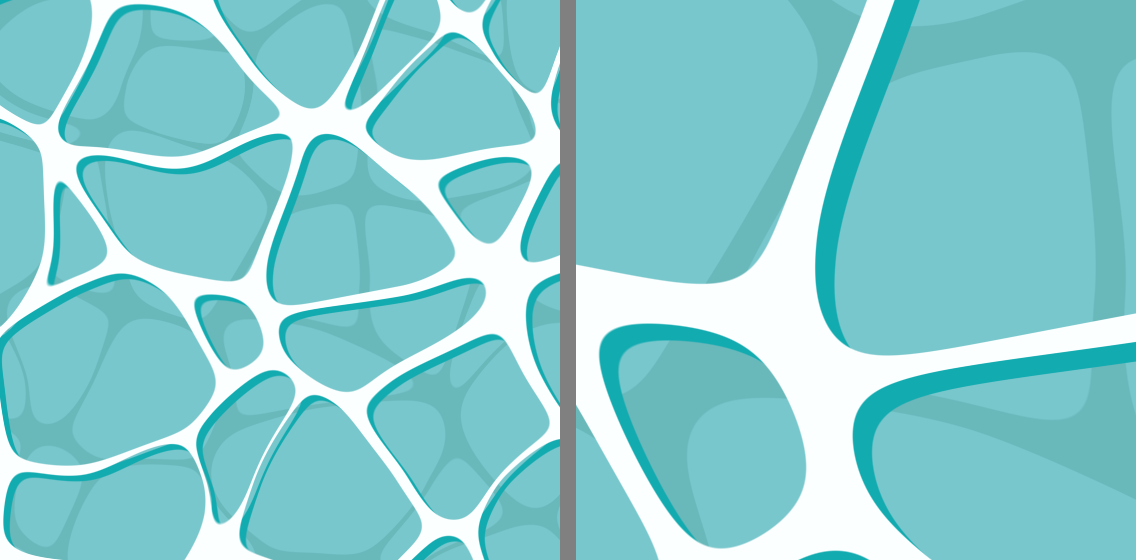
Left: the whole. Right: its middle third, enlarged.
Reproduce this texture procedurally as a WebGL 1 fragment shader.

```glsl
precision highp float;
// Draws sunlit water: a white foam web with teal shadows over a faint deeper web.
uniform vec2 u_resolution;

#define FOAM_SCALE 4.2                    // cells across the canvas
#define DEEP_SCALE 4.5
#define FOAM_HALF_WIDTH 0.027             // strand half widths, in cells
#define DEEP_HALF_WIDTH 0.021
#define WIDTH_VARIATION 0.05
#define ROUNDING 0.075                    // how far corners fill in
#define SIZE_SPREAD 0.65                  // difference between cell sizes
#define WARP 0.32
#define SHADOW_OFFSET vec2(0.0115, -0.0100)

const vec3 WATER = vec3(0.47, 0.78, 0.80);
const vec3 DEEP = vec3(0.41, 0.72, 0.73);
const vec3 SHADOW = vec3(0.07, 0.67, 0.69);
const vec3 FOAM = vec3(0.99, 1.0, 1.0);

vec3 hash3(vec2 p) {
  vec3 q = fract(p.xyx * vec3(0.1031, 0.1030, 0.0973));
  q += dot(q, q.yxz + 33.33);
  return fract((q.xxy + q.yzz) * q.zyx);
}

vec3 noise3(vec2 p) {
  vec2 i = floor(p), f = fract(p);
  f = f * f * (3.0 - 2.0 * f);
  vec3 low = mix(hash3(i), hash3(i + vec2(1.0, 0.0)), f.x);
  vec3 high = mix(hash3(i + vec2(0.0, 1.0)), hash3(i + 1.0), f.x);
  return mix(low, high, f.y);
}

// Cell centre in xy, its weight in z
vec3 cellSite(vec2 id) {
  vec3 h = hash3(id);
  return vec3(id + 0.05 + 0.9 * h.xy, SIZE_SPREAD * h.z);
}

float power(vec2 p, vec3 site) {
  vec2 d = p - site.xy;
  return dot(d, d) - site.z;
}

// Coverage of a web of rounded, weighted Voronoi borders
float web(vec2 uv, float scale, float halfWidth, vec2 seed) {
  vec2 p = uv * scale + seed;
  vec3 n = noise3(p * 1.25 + 71.0) - 0.5;
  p += WARP * n.xy;
  vec2 base = floor(p);

  // Find the cell that owns this point
  vec3 owner = vec3(0.0);
  float nearest = 1e3;
  for (int y = -2; y <= 2; y++) {
    for (int x = -2; x <= 2; x++) {
      vec3 site = cellSite(base + vec2(float(x), float(y)));
      float d = power(p, site);
      if (d < nearest) {
        nearest = d;
        owner = site;
      }
    }
  }

  // Blend the distances to all its borders, which rounds the corners
  float sum = 1e-9;
  for (int y = -2; y <= 2; y++) {
    for (int x = -2; x <= 2; x++) {
      vec3 site = cellSite(base + vec2(float(x), float(y)));
      float gap = distance(site.xy, owner.xy);
      if (gap > 1e-4) {
        float border = (power(p, site) - nearest) / (2.0 * gap);
        sum += exp(-border / ROUNDING);
      }
    }
  }
  float edge = -ROUNDING * log(sum);
  float width = max(halfWidth + WIDTH_VARIATION * n.z, 0.008);
  float blur = 0.8 * scale / min(u_resolution.x, u_resolution.y);
  return 1.0 - smoothstep(width - blur, width + blur, edge);
}

void main() {
  vec2 uv = gl_FragCoord.xy / min(u_resolution.x, u_resolution.y);
  vec2 foamSeed = vec2(13.0, 37.0);

  // Layers from the bottom up
  vec3 color = WATER;
  color = mix(color, DEEP, web(uv, DEEP_SCALE, DEEP_HALF_WIDTH, vec2(83.0, 5.0)));
  color = mix(color, SHADOW, web(uv - SHADOW_OFFSET, FOAM_SCALE, FOAM_HALF_WIDTH, foamSeed));
  color = mix(color, FOAM, web(uv, FOAM_SCALE, FOAM_HALF_WIDTH, foamSeed));
  gl_FragColor = vec4(color, 1.0);
}
```
